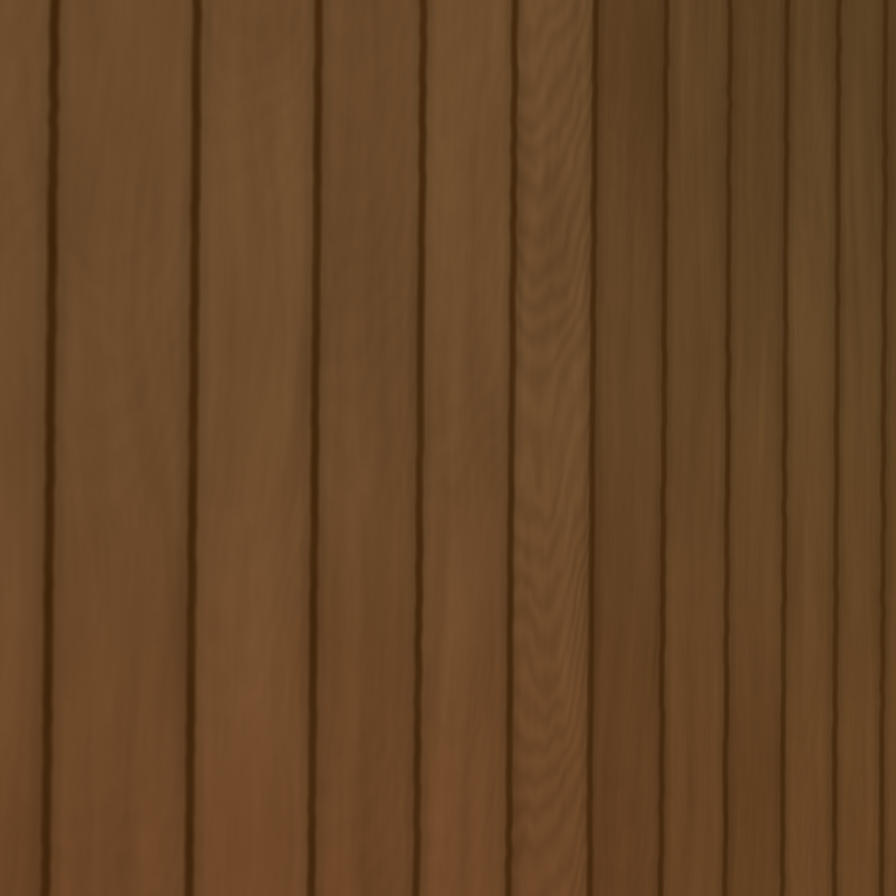
Write a WebGL 1 fragment shader that draws this texture.

```glsl
precision highp float;
// Brown timber cladding seen at an angle: vertical planks narrowing to the right.
// A projective map turns x into a plank coordinate; grooves sit at its whole
// numbers, and stretched noise gives each plank its tone, grain and stains.

uniform vec2 u_resolution;

const vec3 WOOD_LIGHT = vec3(0.465, 0.332, 0.200);
const vec3 WOOD_DARK = vec3(0.345, 0.230, 0.122);
const vec3 GROOVE_COLOR = vec3(0.245, 0.140, 0.035);
const vec3 RED_TINT = vec3(1.02, 0.95, 0.92);
const vec3 FAR_TINT = vec3(0.92, 0.94, 0.88);

const float FIRST_GROOVE = 0.056;   // x of groove zero at mid height
const float NEAR_SPACING = 0.178;   // projective numerator per plank
const float FORESHORTEN = 0.0862;   // projective denominator per plank
const float TILT_NEAR = 0.0105;     // sideways lean of grooves, left edge
const float TILT_FAR = 0.0050;      // and right edge
const float GROOVE_NEAR = 0.0092;   // groove half width, left edge
const float GROOVE_FAR = 0.0050;    // and right edge
const float FIGURED_PLANK = 4.0;    // plank with strong arched grain
const float DARK_PLANK = 5.0;       // plank with a deeper tone

float hash(vec2 p) {
  p = fract(p * vec2(0.1031, 0.1137));
  p += dot(p, p.yx + 33.33);
  return fract((p.x + p.y) * p.x * 7.31);
}

float noise(vec2 p) {
  vec2 cell = floor(p);
  vec2 f = fract(p);
  f = f * f * (3.0 - 2.0 * f);
  return mix(mix(hash(cell), hash(cell + vec2(1.0, 0.0)), f.x),
             mix(hash(cell + vec2(0.0, 1.0)), hash(cell + vec2(1.0, 1.0)), f.x), f.y);
}

float fbm(vec2 p) {
  float sum = 0.0;
  float amplitude = 0.5;
  for (int i = 0; i < 4; i++) {
    sum += amplitude * noise(p);
    p = p * 2.03 + 17.7;
    amplitude *= 0.5;
  }
  return sum / 0.9375;
}

// Exactly one for the chosen plank, zero for the others
float isPlank(float id, float chosen) {
  return 1.0 - step(0.5, abs(id - chosen));
}

// Slanted, noise-bent growth rings across one plank
float archedGrain(vec2 q, float seed) {
  float bend = fbm(vec2(q.x * 2.0 + seed, q.y * 5.0));
  float arch = 1.5 * (q.x - 0.35) * (q.x - 0.35);
  float phase = q.y * 17.0 - arch * 5.0 - q.x * 0.8 + bend * 3.2;
  return 0.5 + 0.5 * sin(6.2832 * phase);
}

// Wood brightness, 0 dark to 1 light; q.x runs across the plank
float woodTone(vec2 q, float id) {
  float seed = id * 13.7 + 41.0;
  float lean = (hash(vec2(id + 20.0, 5.0)) - 0.5) * 0.7;
  float slantedX = q.x - lean * q.y + 0.25 * noise(vec2(seed, q.y * 3.0));
  float stains = fbm(vec2(q.x * 2.2 + seed, q.y * 4.0));
  float streaks = fbm(vec2(slantedX * 7.0 + seed, q.y * 3.5));
  float fibres = noise(vec2(slantedX * 28.0 + seed, q.y * 24.0));

  float tone = 0.63 + 0.18 * (hash(vec2(id + 9.0, 3.0)) - 0.5);
  tone += 0.38 * (stains - 0.5) + 0.42 * (streaks - 0.5) + 0.08 * (fibres - 0.5);

  // Arched rings fade in and out along the plank
  float figured = isPlank(id, FIGURED_PLANK);
  float patches = smoothstep(0.48, 0.72, noise(vec2(seed, q.y * 3.2)));
  float strength = mix(0.06 * patches, 0.22, figured);
  tone += strength * (archedGrain(q, seed) - 0.5) - 0.06 * figured;
  return tone - 0.33 * isPlank(id, DARK_PLANK);
}

void main() {
  vec2 uv = gl_FragCoord.xy / u_resolution;

  // Straighten the lean, then undo the perspective
  float x = uv.x - (uv.y - 0.5) * mix(TILT_NEAR, TILT_FAR, uv.x);
  float k = (x - FIRST_GROOVE) / (NEAR_SPACING - FORESHORTEN * x);
  float id = floor(k);
  float depth = 1.0 + FORESHORTEN * k;
  vec2 q = vec2(k - id, (uv.y - 0.5) * mix(1.0, depth, 0.5) + 0.5);

  // Plank colour, redder near the floor and duller toward the far end
  float tone = woodTone(q, id);
  tone += 0.035 * (noise(uv * 190.0) - 0.5);
  vec3 color = mix(WOOD_DARK, WOOD_LIGHT, clamp(tone, -0.15, 1.15));
  color *= mix(vec3(1.0), RED_TINT, 1.0 - smoothstep(0.0, 0.65, uv.y));
  color *= mix(vec3(1.0), FAR_TINT, smoothstep(0.5, 1.0, uv.x));
  color *= 1.0 - 0.09 * smoothstep(0.55, 1.0, uv.x) * smoothstep(0.4, 1.0, uv.y);

  // Distance to the nearest groove, in canvas units
  float nearest = floor(k + 0.5);
  float spacing = (NEAR_SPACING - FORESHORTEN * FIRST_GROOVE) / (depth * depth);
  float wobble = 0.0016 * (noise(vec2(nearest * 7.3 + 50.0, uv.y * 60.0)) - 0.5);
  float dist = abs((k - nearest) * spacing + wobble);

  // Soft groove with a faint shaded edge; far ones are thinner and paler
  float width = mix(GROOVE_NEAR, GROOVE_FAR, smoothstep(0.0, 0.9, uv.x));
  float groove = 1.0 - smoothstep(width * 0.15, width, dist);
  float wear = 0.85 + 0.15 * noise(vec2(nearest * 3.1 + 80.0, uv.y * 18.0));
  color *= 1.0 - 0.07 * (1.0 - smoothstep(width, width * 2.4, dist));
  color = mix(color, GROOVE_COLOR, groove * wear * mix(1.0, 0.72, uv.x));

  gl_FragColor = vec4(color, 1.0);
}
```
